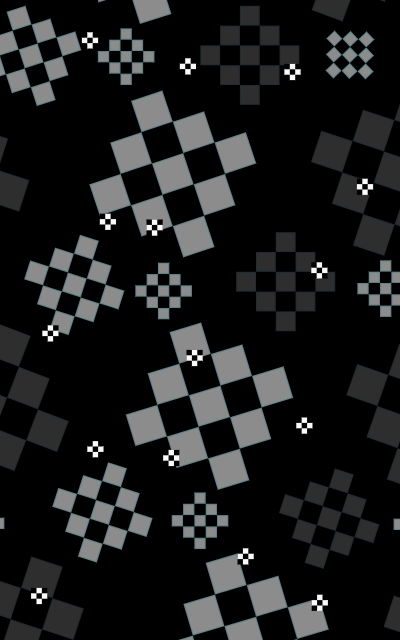
A WebGL 1 fragment shader for this pattern:

```glsl
precision highp float;
// Checkered diamonds in three sizes, grey and charcoal, with white sparkles on black.
// A skewed lattice holds one large, one medium and one small diamond per cell;
// a coarser jittered grid scatters the sparkles. One unit is the canvas width.

uniform vec2 u_resolution;

const vec3 BLACK = vec3(0.0);
const vec3 GREY = vec3(0.55);
const vec3 GREY_RIM = vec3(0.38, 0.51, 0.53);
const vec3 CHARCOAL = vec3(0.18, 0.18, 0.185);
const vec3 CHARCOAL_RIM = vec3(0.13, 0.17, 0.19);
const vec3 SPARKLE = vec3(0.98);

const vec2 LATTICE_ORIGIN = vec2(0.427, 1.169);
const vec2 COLUMN_STEP = vec2(0.558, 0.0);
const vec2 ROW_STEP = vec2(-0.094, 0.583);
const vec2 MEDIUM_OFFSET = vec2(0.208, 0.302);
const vec2 SMALL_OFFSET = vec2(0.444, 0.292);
const vec2 SPARKLE_GRID = vec2(1.0 / 3.0, 0.32);
const float RIM_WIDTH = 0.0028;

float hash(vec2 p) {
  return fract(sin(dot(p, vec2(12.9898, 78.233))) * 43758.5453);
}

vec2 jitter(vec2 id, float amount) {
  return (vec2(hash(id + 3.7), hash(id + 8.1)) - 0.5) * amount;
}

vec2 rotate(vec2 p, float angle) {
  float c = cos(angle), s = sin(angle);
  return vec2(c * p.x + s * p.y, c * p.y - s * p.x);
}

float square(vec2 p, float halfSide) {
  vec2 d = abs(p) - halfSide;
  return max(d.x, d.y);
}

float coverage(float d, float pixel) {
  return clamp(0.5 - d / pixel, 0.0, 1.0);
}

// Nine squares in rows of 1, 2, 3, 2, 1, folded into one quadrant.
float checkeredDiamond(vec2 p, float side, float tilt) {
  vec2 q = abs(rotate(p, tilt)) / side;
  float inner = min(square(q, 0.5), square(q - 1.0, 0.5));
  float tips = min(square(q - vec2(2.0, 0.0), 0.5), square(q - vec2(0.0, 2.0), 0.5));
  return min(inner, tips) * side;
}

vec3 paintDiamond(vec3 base, float d, float dark, float pixel) {
  vec3 fill = mix(GREY, CHARCOAL, dark);
  vec3 rim = mix(GREY_RIM, CHARCOAL_RIM, dark);
  vec3 ink = mix(rim, fill, coverage(d + RIM_WIDTH, pixel));
  return mix(base, ink, coverage(d, pixel));
}

// Large and medium diamonds swap tone from column to column.
vec3 paintLatticeCell(vec3 base, vec2 p, vec2 id, float pixel) {
  float odd = mod(id.x, 2.0);

  float largeTilt = mix(0.31, -0.34, odd) + (hash(id + 1.3) - 0.5) * 0.06;
  float large = checkeredDiamond(p - jitter(id, 0.012), 0.0825, largeTilt);
  base = paintDiamond(base, large, odd, pixel);

  float mediumTilt = (floor(hash(id + 5.9) * 3.0) - 1.0) * 0.31;
  vec2 mediumCentre = MEDIUM_OFFSET + jitter(id + 20.0, 0.03);
  float medium = checkeredDiamond(p - mediumCentre, 0.0495, mediumTilt);
  base = paintDiamond(base, medium, 1.0 - odd, pixel);

  float smallTilt = step(0.5, hash(id + 2.4)) * 0.76;
  vec2 smallCentre = SMALL_OFFSET + jitter(id + 40.0, 0.012);
  float small = checkeredDiamond(p - smallCentre, 0.0283, smallTilt);
  return paintDiamond(base, small, 0.0, pixel);
}

// Four small white squares around a black one.
vec3 paintSparkle(vec3 base, vec2 p, float side, float pixel) {
  vec2 q = abs(p);
  float arms = min(square(q - vec2(side, 0.0), side * 0.5),
                   square(q - vec2(0.0, side), side * 0.5));
  base = mix(base, BLACK, coverage(square(p, side * 1.5), pixel));
  return mix(base, SPARKLE, coverage(arms, pixel));
}

void main() {
  vec2 uv = gl_FragCoord.xy / u_resolution.x;
  float pixel = 1.0 / u_resolution.x;
  vec3 color = BLACK;

  // Diamonds: visit the lattice cells around this point.
  vec2 p = uv - LATTICE_ORIGIN;
  float row = p.y / ROW_STEP.y;
  vec2 home = floor(vec2((p.x - row * ROW_STEP.x) / COLUMN_STEP.x, row));
  for (int j = -1; j <= 1; j++) {
    for (int i = -1; i <= 1; i++) {
      vec2 id = home + vec2(float(i), float(j));
      vec2 corner = id.x * COLUMN_STEP + id.y * ROW_STEP;
      color = paintLatticeCell(color, p - corner, id, pixel);
    }
  }

  // Sparkles: one per grid cell, kept clear of the cell border.
  vec2 cell = floor(uv / SPARKLE_GRID);
  vec2 centre = (cell + 0.5 + jitter(cell + 60.0, 0.8)) * SPARKLE_GRID;
  color = paintSparkle(color, uv - centre, 0.0135, pixel);

  gl_FragColor = vec4(color, 1.0);
}
```
